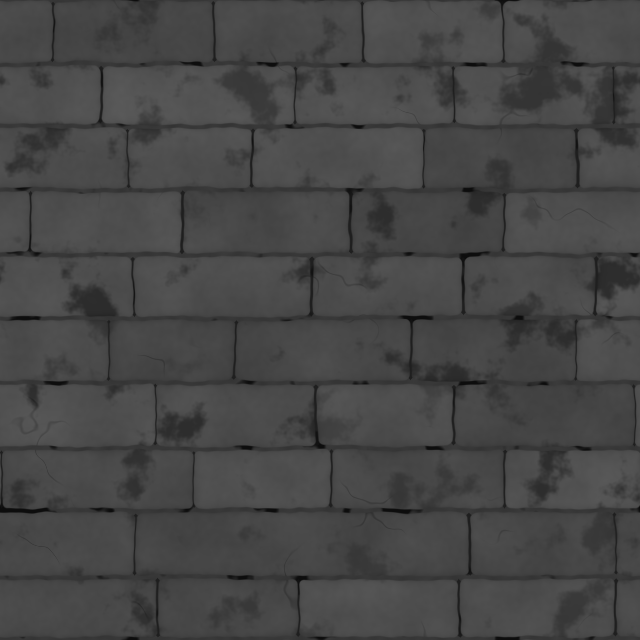
This texture is drawn by a WebGL 2 fragment shader. Its source:

```glsl
#version 300 es
precision highp float;

uniform vec2 u_resolution;
out vec4 fragColor;

// Layout, in rows and bricks
const float ROWS = 10.0;
const float COLUMNS = 4.0;
const float ROW_SHIFT[10] = float[10](0.89, 0.8, 0.15, -0.03, 0.55, -0.15, 0.27, 0.66, 0.71, 0.22);
const float ROW_JITTER = 0.08;
const float JOINT_JITTER = 0.28;
const float LONG_BRICK_ROW = 1.0;

// Sizes, in canvas units
const float BED_GAP = 0.0031;
const vec2 JOINT_GAP = vec2(0.0009, 0.0026);
const float CORNER_RADIUS = 0.009;
const float EDGE_SOFTNESS = 0.0012;
const float EDGE_SHADE_WIDTH = 0.004;
const float CRACK_WIDTH = 0.0009;

// Grey tones
const float BRICK_DARK = 0.272;
const float BRICK_LIGHT = 0.322;
const float STAIN = 0.165;
const float MORTAR = 0.215;
const float JOINT = 0.12;
const float HOLE = 0.05;

vec2 hash2(vec2 cell, uint seed) {
    uvec2 v = uvec2(ivec2(cell)) * 1664525u + uvec2(1013904223u, 374761393u) * (seed + 1u);
    v.x += v.y * 1664525u;
    v.y += v.x * 1664525u;
    v ^= v >> 16u;
    v.x += v.y * 1664525u;
    v.y += v.x * 1664525u;
    v ^= v >> 16u;
    return vec2(v & 65535u) / 65535.0;
}

float cornerSlope(vec2 cell, vec2 corner, vec2 f, float period, uint seed) {
    float angle = 6.28318 * hash2(mod(cell + corner, period), seed).x;
    return dot(vec2(cos(angle), sin(angle)), f - corner);
}

// Gradient noise that wraps across the canvas
float noise(vec2 p, float period, uint seed) {
    p *= period;
    vec2 c = floor(p), f = p - c;
    vec2 w = f * f * f * (f * (f * 6.0 - 15.0) + 10.0);
    float low = mix(cornerSlope(c, vec2(0, 0), f, period, seed), cornerSlope(c, vec2(1, 0), f, period, seed), w.x);
    float high = mix(cornerSlope(c, vec2(0, 1), f, period, seed), cornerSlope(c, vec2(1, 1), f, period, seed), w.x);
    return mix(low, high, w.y);
}

float fbm(vec2 p, float period, uint seed) {
    float sum = 0.0, gain = 1.0;
    for (uint i = 0u; i < 5u; i++) {
        sum += gain * noise(p, period, seed + i);
        gain *= 0.55;
        period *= 2.0;
    }
    return sum;
}

float bedHeight(float row) {
    return row + ROW_JITTER * (hash2(vec2(mod(row, ROWS), 0), 3u).x - 0.5);
}

vec2 jointHash(float row, float i) {
    return hash2(vec2(mod(i, COLUMNS), row), 7u);
}

float jointPosition(float row, float i) {
    return i + ROW_SHIFT[int(row)] + JOINT_JITTER * (jointHash(row, i).x - 0.5);
}

void main() {
    vec2 p = gl_FragCoord.xy / u_resolution;
    float pixel = 1.0 / min(u_resolution.x, u_resolution.y);

    // Uneven edges
    vec2 wobble = 0.004 * vec2(noise(p, 13.0, 20u), noise(p, 15.0, 21u))
                + 0.0025 * vec2(noise(p, 45.0, 22u), noise(p, 48.0, 23u));
    vec2 grid = (p + wobble) * vec2(COLUMNS, ROWS);

    // Row and brick around this point
    float level = floor(grid.y);
    if (grid.y < bedHeight(level)) level--;
    else if (grid.y > bedHeight(level + 1.0)) level++;
    float row = mod(level, ROWS);
    float first = floor(grid.x - ROW_SHIFT[int(row)]);
    if (grid.x < jointPosition(row, first)) first--;
    else if (grid.x > jointPosition(row, first + 1.0)) first++;
    float last = first + 1.0;
    if (row == LONG_BRICK_ROW) {
        float column = mod(first, COLUMNS);
        if (column == 0.0) last++;
        else if (column == 1.0) first--;
    }

    // Rounded brick outline
    vec2 lower = vec2(jointPosition(row, first), bedHeight(level)) / vec2(COLUMNS, ROWS);
    vec2 upper = vec2(jointPosition(row, last), bedHeight(level + 1.0)) / vec2(COLUMNS, ROWS);
    vec2 q = p + wobble - 0.5 * (lower + upper);
    float gap = mix(JOINT_GAP.x, JOINT_GAP.y, pow(jointHash(row, q.x < 0.0 ? first : last).y, 2.0));
    vec2 outside = abs(q) - 0.5 * (upper - lower) + vec2(gap, BED_GAP);
    vec2 r = outside + CORNER_RADIUS;
    float d = length(max(r, 0.0)) + min(max(r.x, r.y), 0.0) - CORNER_RADIUS;

    // Brick face: tone, clouds, stains and hairline cracks
    vec2 brick = hash2(vec2(mod(first, COLUMNS), row), 11u);
    float face = mix(BRICK_DARK, BRICK_LIGHT, brick.x) + 0.035 * fbm(p, 9.0, 30u) + 0.008 * noise(p, 90.0, 36u);
    float stain = smoothstep(0.16, 0.62, fbm(p, 11.0, 40u) + 0.35 * noise(p, 4.0, 46u));
    face = mix(face, STAIN, stain * mix(0.4, 0.95, brick.y));
    float vein = abs(noise(p, 9.0, 50u) + 0.15 * noise(p, 36.0, 51u)) / 9.0;
    float crack = 1.0 - smoothstep(0.0, CRACK_WIDTH + pixel, vein);
    face -= 0.05 * crack * smoothstep(0.2, 0.4, noise(p, 8.0, 52u));
    face -= 0.035 * exp(min(d, 0.0) / EDGE_SHADE_WIDTH);

    // Mortar: grey beds with dark holes, darker upright joints
    float holes = smoothstep(0.22, 0.4, noise(p, 17.0, 60u) + 0.3 * noise(p, 60.0, 61u));
    float bed = mix(MORTAR + 0.03 * noise(p, 50.0, 62u), HOLE, holes);
    float upright = smoothstep(0.0, 0.003, outside.x - outside.y);
    float mortar = mix(bed, JOINT - 0.05 * holes, upright);

    float soft = EDGE_SOFTNESS * 0.5 + 0.5 * pixel;
    fragColor = vec4(vec3(mix(face, mortar, smoothstep(-soft, soft, d))), 1.0);
}
```
